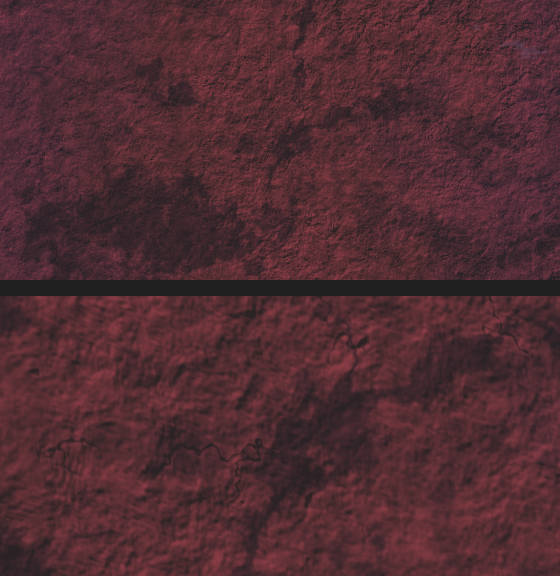
Top, the full canvas; bottom, a detail of the centre.
This texture is drawn by a Shadertoy shader. Its source:

```glsl
// Weathered crimson plaster wall: gritty flaking relief, ragged dark stains and a branching fissure.

const vec3 DARK_WINE = vec3(0.19, 0.14, 0.16);
const vec3 ROSE_CLAY = vec3(0.45, 0.21, 0.25);
const vec3 RUST_TINT = vec3(0.014, 0.004, -0.008);
const vec3 PLUM_TINT = vec3(-0.012, -0.003, 0.014);
const vec3 LAVENDER = vec3(0.40, 0.29, 0.39);

const float BASE_TONE = 0.55;
const float BROAD_CONTRAST = 0.50;
const float MOTTLE_CONTRAST = 0.75;
const float RELIEF_STRENGTH = 2.5;
const float GRAIN_STRENGTH = 0.26;
const float CRACK_DARKNESS = 0.32;
const float STAIN_OPACITY = 0.82;
const float OCTAVE_GAIN = 0.60;
const vec2 LIGHT_STEP = vec2(-0.0030, 0.0042);

// Stains: centre x, centre y, radius
const int STAIN_COUNT = 8;
const vec3 STAINS[STAIN_COUNT] = vec3[](
    vec3(0.50, 0.22, 0.20), vec3(0.12, 0.12, 0.13),
    vec3(0.58, 0.67, 0.07), vec3(1.41, 0.60, 0.06),
    vec3(1.02, 0.43, 0.07), vec3(1.80, 0.52, 0.05),
    vec3(0.80, 0.14, 0.15), vec3(1.92, 0.12, 0.10));

// Fissure segments: start, end
const int FISSURE_COUNT = 5;
const vec4 FISSURES[FISSURE_COUNT] = vec4[](
    vec4(1.12, 1.02, 1.05, 0.80), vec4(1.05, 0.80, 1.09, 0.54),
    vec4(1.09, 0.54, 0.96, 0.37), vec4(1.07, 0.49, 1.22, 0.60),
    vec4(1.22, 0.60, 1.41, 0.62));
const float FISSURE_WIDTHS[FISSURE_COUNT] = float[](0.018, 0.009, 0.026, 0.024, 0.009);

float hash(vec2 p) {
    vec3 q = fract(vec3(p.xyx) * 0.1031);
    q += dot(q, q.yzx + 33.33);
    return fract((q.x + q.y) * q.z);
}

float noise(vec2 p) {
    vec2 i = floor(p), f = fract(p);
    f = f * f * (3.0 - 2.0 * f);
    return mix(mix(hash(i), hash(i + vec2(1, 0)), f.x),
               mix(hash(i + vec2(0, 1)), hash(i + vec2(1, 1)), f.x), f.y);
}

float fbm(vec2 p, int octaves) {
    float sum = 0.0, amp = 0.5, total = 0.0;
    for (int i = 0; i < octaves; i++) {
        sum += amp * noise(p);
        total += amp;
        p = mat2(1.6, 1.2, -1.2, 1.6) * p + 19.7;
        amp *= OCTAVE_GAIN;
    }
    return sum / total;
}

float segmentDistance(vec2 p, vec2 a, vec2 b) {
    vec2 ab = b - a;
    return length(p - a - ab * clamp(dot(p - a, ab) / dot(ab, ab), 0.0, 1.0));
}

// Short broken crevices along a noise contour
float crackLines(vec2 p) {
    float contour = abs(fbm(p * 9.0 + 4.0, 5) - 0.5);
    float broken = smoothstep(0.45, 0.70, noise(p * 11.0 + 31.0));
    return (1.0 - smoothstep(0.002, 0.022, contour)) * broken;
}

// Grit plus the raised ledges of flaking plates
float surfaceHeight(vec2 p) {
    vec2 bend = vec2(noise(p * 18.0), noise(p * 18.0 + 57.0)) - 0.5;
    float ledge = smoothstep(0.47, 0.53, fbm(p * 13.0 + 47.0, 4));
    return fbm((p + 0.022 * bend) * 36.0, 4) + 0.08 * ledge - 0.08 * crackLines(p);
}

float stainMask(vec2 p) {
    float ragged = fbm(p * 9.0 + 11.0, 6) - 0.5;
    float crumbs = fbm(p * 32.0 + 3.0, 4) - 0.5;
    float edge = 4.2 * ragged + 1.3 * crumbs;
    float blotch = fbm(p * 6.0 + 73.0, 6) + 0.05 * (0.5 - p.y);
    float mask = 0.55 * smoothstep(0.54, 0.66, blotch + 0.15 * crumbs);
    for (int i = 0; i < STAIN_COUNT; i++) {
        vec3 s = STAINS[i];
        float d = length((p - s.xy) * vec2(0.9, 1.15)) / s.z + edge;
        mask = max(mask, 1.0 - smoothstep(0.55, 1.30, d));
    }
    return mask * (1.0 - 0.6 * smoothstep(0.06, 0.22, crumbs));
}

float fissureMask(vec2 p) {
    vec2 jag = vec2(fbm(p * 17.0, 5), fbm(p * 17.0 + 41.0, 5)) - 0.5;
    float swell = 0.1 + 1.8 * noise(p * 15.0 + 8.0), mask = 0.0;
    for (int i = 0; i < FISSURE_COUNT; i++) {
        vec4 f = FISSURES[i];
        float d = segmentDistance(p + 0.15 * jag, f.xy, f.zw);
        mask = max(mask, 1.0 - smoothstep(-0.006, 0.010, d - FISSURE_WIDTHS[i] * swell));
    }
    return mask;
}

void mainImage(out vec4 fragColor, in vec2 fragCoord) {
    vec2 p = fragCoord / iResolution.y;

    // Broad tone, mottling, grain and pale flecks
    float tone = BASE_TONE + BROAD_CONTRAST * (fbm(p * 3.0 + 5.0, 5) - 0.5);
    tone += MOTTLE_CONTRAST * (fbm(p * 24.0 + 23.0, 4) - 0.5);
    tone += GRAIN_STRENGTH * (noise(p * 190.0) - 0.5);
    tone += 0.22 * smoothstep(0.80, 0.96, noise(p * 80.0));

    // Side-lit grit, calmer toward the left
    float roughness = mix(0.75, 1.1, smoothstep(0.3, 0.9, p.x));
    roughness *= 0.65 + 0.7 * noise(p * 6.0 + 90.0);
    float relief = surfaceHeight(p) - surfaceHeight(p + LIGHT_STEP);
    tone += RELIEF_STRENGTH * roughness * relief;
    tone -= CRACK_DARKNESS * roughness * crackLines(p);

    // Stains and fissure sink to the dark end
    float shade = max(stainMask(p), fissureMask(p));
    tone = mix(tone, 0.0 + 0.45 * (tone - BASE_TONE), STAIN_OPACITY * shade);
    vec3 color = mix(DARK_WINE, ROSE_CLAY, clamp(tone, -0.12, 1.25));

    // Rust in the middle, plum toward the sides
    float side = smoothstep(0.25, 1.0, abs(p.x - 1.0) + 0.8 * (fbm(p * 3.5 + 61.0, 4) - 0.5));
    color += mix(RUST_TINT, PLUM_TINT, side) * (1.0 - 0.7 * shade);

    // Faint streaky lavender scuff near the upper right
    float scuff = segmentDistance(p, vec2(1.70, 0.90), vec2(1.94, 0.80));
    scuff += 0.16 * (fbm(p * vec2(18.0, 50.0), 4) - 0.45);
    color = mix(color, LAVENDER, 0.45 * (1.0 - smoothstep(0.0, 0.018, scuff)));

    fragColor = vec4(color, 1.0);
}
```
